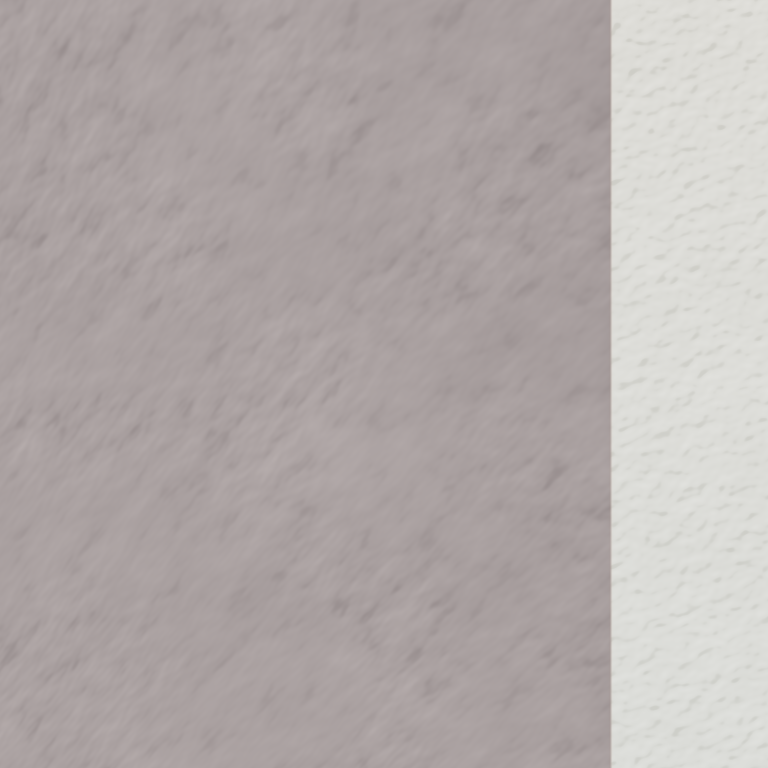
Reproduce this texture procedurally as a Shadertoy shader.

```glsl
// A mauve-grey plaster wall meeting a narrow strip of pale, grainy stucco.
// Rotated, stretched gradient noise, lit as relief, forms the slanted trowel
// streaks and soft hollows; coarser lit grains give the strip its flakes.

vec2 gradientAt(vec2 cell) {
    vec3 p = fract(cell.xyx * vec3(0.1031, 0.1030, 0.0973));
    p += dot(p, p.yzx + 33.33);
    float angle = 6.2832 * fract((p.x + p.y) * p.z);
    return vec2(cos(angle), sin(angle));
}

float gradientNoise(vec2 p) {
    vec2 i = floor(p), f = p - i;
    vec2 u = f * f * f * (f * (f * 6.0 - 15.0) + 10.0);
    float a = dot(gradientAt(i), f);
    float b = dot(gradientAt(i + vec2(1, 0)), f - vec2(1, 0));
    float c = dot(gradientAt(i + vec2(0, 1)), f - vec2(0, 1));
    float d = dot(gradientAt(i + vec2(1, 1)), f - vec2(1, 1));
    return mix(mix(a, b, u.x), mix(c, d, u.x), u.y);
}

float fbm(vec2 p) {
    float sum = 0.0, amplitude = 1.0;
    for (int i = 0; i < 3; i++) {
        sum += amplitude * gradientNoise(p);
        p = mat2(0.96, 0.28, -0.28, 0.96) * p * 2.0 + 17.3;
        amplitude *= 0.55;
    }
    return sum;
}

vec2 rotate(vec2 p, float angle) {
    float c = cos(angle), s = sin(angle);
    return vec2(c * p.x + s * p.y, c * p.y - s * p.x);
}

float trowelHeight(vec2 along) {
    return gradientNoise(along * vec2(20.0, 38.0) + 31.0)
         + 0.55 * gradientNoise(along * vec2(38.0, 80.0) + 60.0)
         + 0.3 * gradientNoise(along * vec2(65.0, 150.0) + 95.0);
}

vec3 plaster(vec2 uv) {
    // Streaks run steeply at the upper left and flatten toward the lower right
    vec2 q = uv - vec2(0.4, 0.5);
    vec2 along = rotate(q, 0.86 - 0.32 * q.x + 0.22 * q.y);

    float clouds = fbm(along * vec2(4.0, 6.0) + 4.7);
    float patches = gradientNoise(along * vec2(11.0, 18.0) + 8.0);
    float height = trowelHeight(along);
    float relief = height - trowelHeight(along + vec2(0.003, 0.005));

    // Roughness varies, and the deepest hollows darken softly
    float roughness = 0.8 + 0.7 * smoothstep(-0.25, 0.3, gradientNoise(uv * 5.0 + 20.0));
    float hollow = smoothstep(0.2, 0.85, -height - 0.5 * patches);

    float shade = 0.017 * clouds + 0.016 * patches;
    shade += roughness * (0.016 * height + 0.019 * relief - 0.022 * hollow);
    shade -= 0.014 * smoothstep(0.45, 0.8, uv.x) * (0.4 + 0.6 * uv.y);
    return vec3(0.667, 0.631, 0.630) + shade * vec3(1.0, 1.02, 1.0);
}

float flakeHeight(vec2 uv) {
    vec2 p = rotate(uv, 0.35);
    p += 0.004 * gradientNoise(uv * 30.0 + 7.0);
    return gradientNoise(p * vec2(42.0, 62.0) + 12.0)
         + 0.55 * gradientNoise(p * vec2(80.0, 115.0) + 41.0);
}

vec3 stucco(vec2 uv) {
    // Light from the upper left, from the height change along that direction
    float relief = flakeHeight(uv) - flakeHeight(uv + vec2(-0.003, 0.005));
    float shadow = smoothstep(0.18, 0.65, relief);
    float mottle = fbm(uv * 9.0 + 5.0);
    float shade = 0.004 - 0.022 * relief - 0.035 * shadow + 0.008 * mottle;
    vec3 tint = mix(vec3(0.856, 0.860, 0.844), vec3(0.862, 0.858, 0.838), uv.y);
    return tint + shade * vec3(1.0, 1.0, 1.12);
}

void mainImage(out vec4 fragColor, in vec2 fragCoord) {
    vec2 uv = fragCoord / iResolution.xy;

    // Straight vertical seam with a soft edge
    float seam = uv.x - 0.7955;
    float softness = max(0.0022, 0.75 / iResolution.x);
    vec3 color = mix(plaster(uv), stucco(uv), smoothstep(-softness, softness, seam));

    // Faint warm line on the seam and a shadow fading into the plaster
    color -= vec3(0.008, 0.022, 0.03) * exp(-pow(seam / 0.002, 2.0));
    color -= 0.012 * exp(-abs(seam) / 0.008) * smoothstep(0.002, -0.002, seam);

    fragColor = vec4(color, 1.0);
}
```
